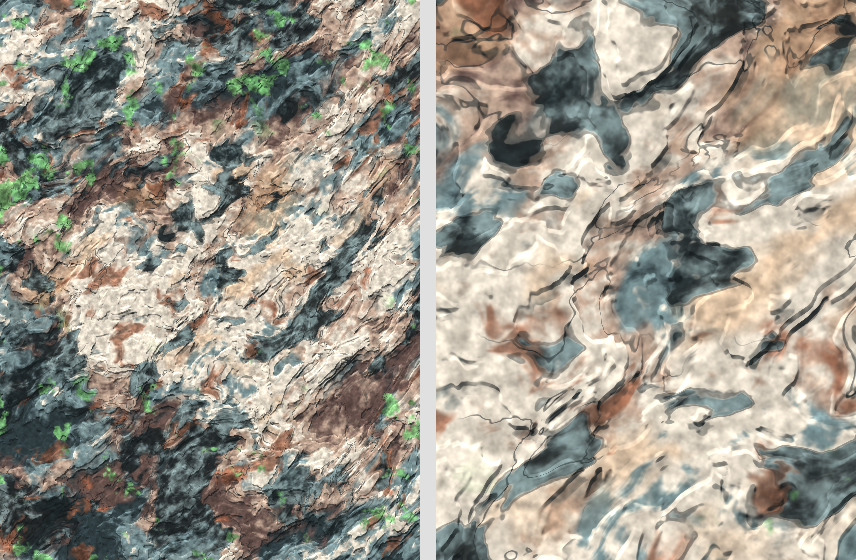
Left, the full canvas; right, a detail of the centre.
Give the GLSL for this texture, as a Shadertoy shader.

```glsl
// Weathered, flaking tree bark with pale plates, slate hollows, moss and rust.

const vec3 SHADOW = vec3(0.11, 0.14, 0.15);
const vec3 SLATE  = vec3(0.18, 0.23, 0.245);
const vec3 GREY   = vec3(0.46, 0.55, 0.56);
const vec3 UMBER  = vec3(0.38, 0.30, 0.28);
const vec3 TAN    = vec3(0.73, 0.63, 0.555);
const vec3 CREAM  = vec3(0.88, 0.84, 0.775);
const vec3 OCHRE  = vec3(0.80, 0.62, 0.45);
const vec3 RUST   = vec3(0.52, 0.31, 0.22);
const vec3 MOSS   = vec3(0.42, 0.66, 0.40);

float hash(vec2 cell) {
    uvec2 u = uvec2(ivec2(cell)) * uvec2(1597u, 3571u);
    uint n = (u.x ^ u.y) * 1597u;
    n = (n ^ (n >> 15)) * 277803u;
    n = (n ^ (n >> 13)) * 60493u;
    return float((n ^ (n >> 16)) & 65535u) / 65535.0;
}

float noise(vec2 p) {
    vec2 i = floor(p), f = fract(p);
    f = f * f * (3.0 - 2.0 * f);
    float low = mix(hash(i), hash(i + vec2(1, 0)), f.x);
    float high = mix(hash(i + vec2(0, 1)), hash(i + vec2(1, 1)), f.x);
    return mix(low, high, f.y);
}

float fbm(vec2 p, int octaves) {
    float sum = 0.0, amp = 0.5, total = 0.0;
    for (int i = 0; i < octaves; i++) {
        sum += amp * noise(p);
        total += amp;
        amp *= 0.54;
        p = mat2(1.6, 1.2, -1.2, 1.6) * p + 17.3;
    }
    return sum / total;
}

// Soft oval patch: 1 at the centre, 0 well outside.
float patchMask(vec2 p, vec2 centre, vec2 radii, float angle) {
    float c = cos(angle), s = sin(angle);
    vec2 d = mat2(c, -s, s, c) * (p - centre) / radii;
    return 1.0 - smoothstep(0.7, 1.2, length(d));
}

float segmentDistance(vec2 p, vec2 a, vec2 b) {
    vec2 d = b - a;
    return length(p - a - d * clamp(dot(p - a, d) / dot(d, d), 0.0, 1.0));
}

// Grain rises to the right and steepens near the right edge.
vec2 grainFlow(vec2 p) {
    float bend = max(p.x - 0.42, 0.0);
    vec2 q = vec2(p.x, (p.y - 0.32 * p.x - 0.9 * bend * bend) * 1.2) + 3.0;
    vec2 curl = vec2(fbm(q * 10.0, 4), fbm(q * 10.0 + 41.0, 4)) - 0.5;
    return q + 0.095 * curl;
}

// Height in stepped layers, like flakes lying on each other.
float barkHeight(vec2 p, float layers) {
    vec2 q = grainFlow(p);
    float n = fbm(q * 9.5, 6) * layers;
    float steps = (floor(n) + smoothstep(0.0, 0.13, fract(n))) / layers;
    return mix(steps, n / layers, 0.3) + 0.20 * (fbm(p * 48.0, 4) - 0.5);
}

void mainImage(out vec4 fragColor, in vec2 fragCoord) {
    vec2 p = fragCoord / iResolution.y;
    vec2 q = grainFlow(p);
    vec2 toLight = vec2(-0.35, 0.94);

    // Relief and cast shade
    float h = barkHeight(p, 10.0);
    float nearStep = barkHeight(p + toLight * 0.003, 10.0) - h;
    float farStep = barkHeight(p + toLight * 0.009, 10.0) - h;
    float shade = 0.42 * smoothstep(0.03, 0.10, nearStep)
                + 0.48 * smoothstep(0.06, 0.17, farStep);

    // Broad regions with ragged borders
    vec2 ragged = p + 0.22 * (vec2(fbm(p * 9.0, 5), fbm(p * 9.0 + 23.0, 5)) - 0.5);
    float core = max(patchMask(ragged, vec2(0.34, 0.54), vec2(0.33, 0.17), 0.45),
                     patchMask(ragged, vec2(0.60, 0.42), vec2(0.11, 0.30), -0.12));
    float upperLeft = patchMask(ragged, vec2(0.12, 0.87), vec2(0.26, 0.18), 0.5);
    float upperRight = patchMask(ragged, vec2(0.64, 0.88), vec2(0.20, 0.18), 0.0);
    float lower = patchMask(ragged, vec2(0.30, 0.13), vec2(0.32, 0.18), 0.0);
    float groove = 1.0 - smoothstep(0.01, 0.09,
        segmentDistance(ragged, vec2(0.0, 0.62), vec2(0.46, 0.87)));

    // Tone from region, plate height and fine grain
    float fine = fbm(q * vec2(60.0, 85.0), 4);
    float grit = fbm(p * 75.0 + 310.0, 4);
    float mottle = fbm(q * 10.0 + 60.0, 5);
    float tone = 0.385 + 0.23 * core + 0.12 * upperLeft
               - 0.06 * lower - 0.16 * groove
               + 1.4 * (h - 0.5) + 0.5 * (fine - 0.5) + 0.35 * (grit - 0.5);

    // Cool wood, warm wood and pale plates
    float warmth = smoothstep(0.46, 0.58,
        mottle + 0.07 * core + 0.03 * upperRight - 0.06 * groove - 0.02 * upperLeft);
    vec3 cool = mix(SLATE, GREY, smoothstep(0.17, 0.46, tone));
    vec3 warm = mix(UMBER, TAN, smoothstep(0.22, 0.52, tone));
    vec3 colour = mix(cool, warm, warmth);
    colour = mix(colour, CREAM, smoothstep(0.52, 0.70, tone));

    // Ochre stains and rust
    float stain = smoothstep(0.56, 0.68, fbm(q * 12.0 + 90.0, 4));
    colour = mix(colour, OCHRE, 0.45 * stain * core);
    float rustArea = 0.06 * lower + 0.02 * upperRight;
    float rust = smoothstep(0.65, 0.74, fbm(q * 18.0 + 130.0, 5) + rustArea);
    colour = mix(colour, RUST * (0.3 + 1.4 * grit), 0.7 * rust);

    // Sharp-edged hollows of slate between the plates
    float pit = fbm(q * vec2(12.0, 14.0) + 250.0, 5) + 0.06 * (grit - 0.5)
              - 0.02 * core - 0.02 * upperLeft + 0.02 * lower + 0.02 * groove;
    float hollow = smoothstep(0.575, 0.597, pit);
    float hollowTone = 0.5 * (fine + grit) + 0.6 * (h - 0.5);
    vec3 hollowColour = mix(SHADOW, GREY, smoothstep(0.38, 0.72, hollowTone));
    colour = mix(colour, hollowColour, 0.9 * hollow);

    // Moss in the groove and the upper left
    float mossArea = 0.10 * groove + 0.04 * upperLeft;
    float moss = smoothstep(0.675, 0.75, fbm(p * 26.0 + 170.0, 5) + mossArea);
    colour = mix(colour, MOSS * (0.25 + 1.5 * grit), 0.8 * moss * (1.0 - core));

    // Hairline cracks, shade and lit rims
    float ridge = abs(fbm(q * 19.0 + 210.0, 5) - 0.5);
    float crack = (1.0 - smoothstep(0.004, 0.016, ridge)) * smoothstep(0.44, 0.56, mottle);
    float rim = 1.0 - smoothstep(0.004, 0.014, abs(pit - 0.575));
    colour = mix(colour, SHADOW, clamp(shade + 0.5 * crack + 0.4 * rim, 0.0, 0.9));
    colour *= 1.0 - 2.4 * clamp(nearStep, -0.09, 0.09);
    colour *= 0.75 + 0.54 * fbm(p * 150.0, 3);
    fragColor = vec4(clamp(colour, 0.0, 1.0), 1.0);
}
```
